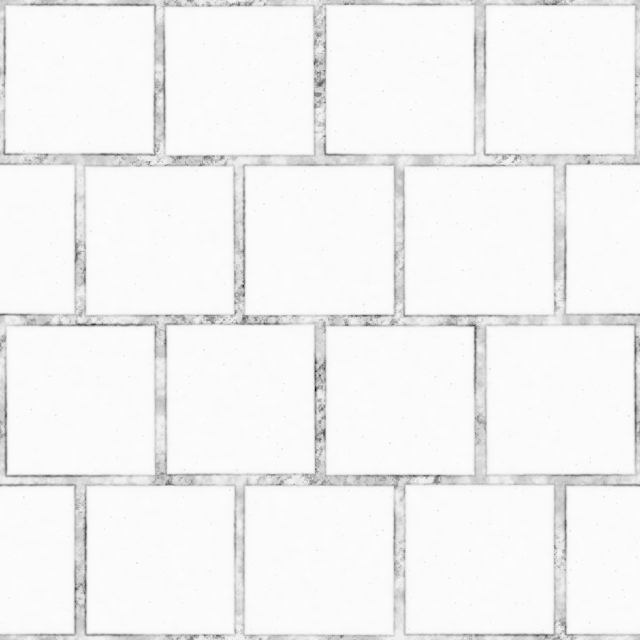
This texture map is drawn by a three.js fragment shader. Its source:

```glsl
varying vec2 vUv;

const float TILES = 4.0;            // repeats across and down
const float HALF_SIZE = 0.466;      // half a tile, in cells
const float SIZE_JITTER = 0.002;
const float SHIFT_JITTER = 0.005;
const float TURN_JITTER = 0.005;
const float CORNER = 0.005;
const float EDGE_SOFT = 0.005;
const float EDGE_ROUGHNESS = 0.005;
const float LINE_WIDTH = 0.0085;    // dark seam around each tile
const float LINE_FAINT = 0.11;
const float LINE_STRONG = 0.38;
const float FACE_TONE = 0.992;
const float FACE_GRAIN = 0.016;
const float GROUT_LIGHT = 0.945;
const float GROUT_DARK = 0.80;
const float GRIME_DEPTH = 0.27;
const float SPECK_GRID = 96.0;
const float SPECK_CHANCE = 0.10;
const float SPECK_DEPTH = 0.09;

float hash(vec2 p) {
  vec3 q = fract(vec3(p.xyx) * 0.1031);
  q += dot(q, q.yzx + 33.33);
  return fract((q.x + q.y) * q.z);
}

// Value noise that wraps over the unit square
float noise(vec2 uv, float period, float seed) {
  vec2 p = uv * period;
  vec2 i = floor(p);
  vec2 f = fract(p);
  f = f * f * (3.0 - 2.0 * f);
  vec2 a = mod(i, period);
  vec2 b = mod(i + 1.0, period);
  float low = mix(hash(a + seed), hash(vec2(b.x, a.y) + seed), f.x);
  float high = mix(hash(vec2(a.x, b.y) + seed), hash(b + seed), f.x);
  return mix(low, high, f.y);
}

float fbm(vec2 uv, float period, float seed) {
  float sum = 0.0;
  float weight = 0.5;
  for (int i = 0; i < 4; i++) {
    sum += weight * noise(uv, period, seed);
    period *= 2.0;
    seed += 17.0;
    weight *= 0.6;
  }
  return sum / 1.088;
}

float roundedBox(vec2 p, vec2 halfSize, float radius) {
  vec2 q = abs(p) - halfSize + radius;
  return length(max(q, 0.0)) + min(max(q.x, q.y), 0.0) - radius;
}

// Signed distance to the slightly crooked tile of this cell
float tileDistance(vec2 local, vec2 id) {
  vec2 shift = vec2(hash(id + 11.0), hash(id + 23.0)) - 0.5;
  vec2 grow = vec2(hash(id + 37.0), hash(id + 41.0)) - 0.5;
  float turn = (hash(id + 53.0) - 0.5) * 2.0 * TURN_JITTER;
  vec2 p = local - shift * 2.0 * SHIFT_JITTER;
  p += turn * vec2(-p.y, p.x);
  return roundedBox(p, HALF_SIZE + grow * 2.0 * SIZE_JITTER, CORNER);
}

// Sparse pinholes in the glaze
float specks(vec2 uv) {
  vec2 p = uv * SPECK_GRID;
  vec2 id = mod(floor(p), SPECK_GRID);
  vec2 center = 0.3 + 0.4 * vec2(hash(id + 61.0), hash(id + 67.0));
  float radius = mix(0.05, 0.16, hash(id + 71.0));
  float present = step(hash(id + 79.0), SPECK_CHANCE);
  float dist = length(fract(p) - center);
  return present * hash(id + 83.0) * (1.0 - smoothstep(radius - 0.08, radius + 0.08, dist));
}

// Pale mortar with fine grit that gathers in patches
float groutTone(vec2 uv) {
  float cloud = smoothstep(0.28, 0.75, fbm(uv, 44.0, 5.0));
  float patches = smoothstep(0.42, 0.85, noise(uv, 15.0, 91.0));
  float grit = smoothstep(0.42, 0.85, fbm(uv, 150.0, 29.0));
  float pits = smoothstep(0.7, 0.95, noise(uv, 300.0, 47.0));
  float grime = grit * (0.2 + 1.1 * patches) + pits * (0.15 + 0.5 * patches);
  return mix(GROUT_LIGHT, GROUT_DARK, cloud) - GRIME_DEPTH * grime;
}

void main() {
  // Running bond: every other row moves by half a tile
  vec2 cell = vUv * TILES;
  cell.x += 0.5 * mod(floor(cell.y) + 1.0, 2.0);
  vec2 id = mod(floor(cell), TILES);
  float seed = 7.0 * id.x + 31.0 * id.y;

  float dist = tileDistance(fract(cell) - 0.5, id);
  dist += EDGE_ROUGHNESS * (fbm(vUv, 150.0, seed) - 0.5);

  // Tile face with a faint shade toward its rim
  float face = FACE_TONE - FACE_GRAIN * fbm(vUv, 80.0, 13.0);
  face -= SPECK_DEPTH * specks(vUv);
  face -= 0.045 * exp(min(dist, 0.0) / 0.012);

  // Seam that darkens in worn stretches
  float wear = smoothstep(0.4, 0.9, noise(vUv, 12.0, seed + 3.0));
  float broken = mix(0.6, 1.2, noise(vUv, 200.0, seed + 9.0));
  float offset = (dist - 0.003) / LINE_WIDTH;
  float seam = mix(LINE_FAINT, LINE_STRONG, wear) * broken * exp(-offset * offset);

  float tone = mix(face, groutTone(vUv), smoothstep(-EDGE_SOFT, EDGE_SOFT, dist));
  gl_FragColor = vec4(vec3(clamp(tone - seam, 0.0, 1.0)), 1.0);
}
```
